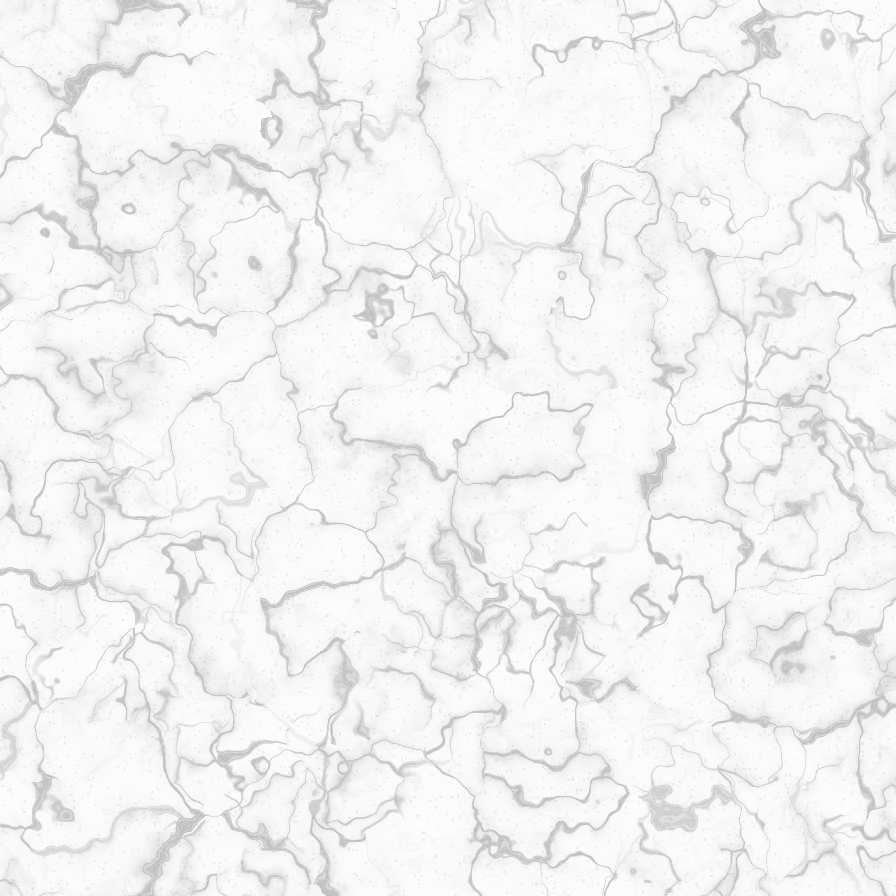
This texture map is drawn by a WebGL 2 fragment shader. Its source:

```glsl
#version 300 es
precision highp float;
// Pale crackled plaster: grey cracks of uneven width around white flakes.
// Two warped Voronoi layers give the cracks and a soft one-sided shade;
// ridged noise adds faint wrinkles, and a fine hashed grid adds dust.

uniform vec2 u_resolution;
out vec4 fragColor;

const vec3 FLAKE_COLOR = vec3(0.988);
const vec3 CRACK_COLOR = vec3(0.755);
const float COARSE_CELLS = 11.0;   // cells across the canvas
const float FINE_CELLS = 19.0;
const float CRACK_SOFTNESS = 0.0016; // in canvas units
const float THIN_CRACK = 0.012;    // half widths in cell units
const float WIDE_CRACK = 0.075;
const float MISSING_EDGES = 0.2;   // share of cell edges left closed
const float SHADE_FALLOFF = 8.0;
const float SHADE_AMOUNT = 0.52;
const float WRINKLE_AMOUNT = 0.16;
const float DUST_CELLS = 420.0;
const float DUST_AMOUNT = 0.28;

// Integer hash giving two values in 0..1
vec2 hash2(vec2 cell) {
    uvec2 v = uvec2(ivec2(cell)) * 1664525u + 1013904223u;
    v.x += v.y * 1664525u;
    v.y += v.x * 1664525u;
    v ^= v >> 16u;
    v.x += v.y * 1664525u;
    v.y += v.x * 1664525u;
    v ^= v >> 16u;
    return vec2(v >> 8u) / 16777216.0;
}

float noise(vec2 p) {
    vec2 i = floor(p), f = fract(p);
    f = f * f * (3.0 - 2.0 * f);
    float low = mix(hash2(i).x, hash2(i + vec2(1, 0)).x, f.x);
    float high = mix(hash2(i + vec2(0, 1)).x, hash2(i + vec2(1, 1)).x, f.x);
    return mix(low, high, f.y);
}

float fbm(vec2 p) {
    float sum = 0.0, gain = 0.5;
    for (int octave = 0; octave < 4; octave++) {
        sum += gain * noise(p);
        p = mat2(1.6, 1.2, -1.2, 1.6) * p + 17.0;
        gain *= 0.5;
    }
    return sum;
}

// x: crack line, y: soft shade beside it
vec2 crackle(vec2 uv, float cells, float seed, vec2 warp) {
    vec2 p = uv * cells + warp + seed;
    vec2 base = floor(p), f = fract(p);
    float swell = mix(0.35, 1.6, noise(p * 2.3 + 40.0));
    float soft = CRACK_SOFTNESS * cells;

    // Nearest cell centre
    vec2 nearCell = vec2(0), nearest = vec2(9);
    for (int y = -1; y <= 1; y++)
    for (int x = -1; x <= 1; x++) {
        vec2 cell = vec2(x, y);
        vec2 offset = cell + hash2(base + cell) - f;
        if (dot(offset, offset) < dot(nearest, nearest)) {
            nearest = offset;
            nearCell = cell;
        }
    }

    // Each edge shared with a neighbour has its own width and strength
    vec2 ink = vec2(0);
    for (int y = -2; y <= 2; y++)
    for (int x = -2; x <= 2; x++) {
        if (x == 0 && y == 0) continue;
        vec2 cell = nearCell + vec2(x, y);
        vec2 offset = cell + hash2(base + cell) - f;
        float d = dot(0.5 * (nearest + offset), normalize(offset - nearest));
        vec2 edge = hash2(2.0 * base + nearCell + cell + 300.0);
        float side = hash2(3.0 * (base + nearCell) + base + cell + 700.0).x;
        float strength = smoothstep(MISSING_EDGES, MISSING_EDGES + 0.3, edge.x);
        float width = swell * mix(THIN_CRACK, WIDE_CRACK, edge.y * edge.y);
        float line = 1.0 - smoothstep(width - soft, width + soft, d);
        // Wide cracks have a paler hairline inside each rim
        float hairline = 1.0 - smoothstep(0.0, soft, abs(d - 0.55 * width));
        line *= 1.0 - 0.4 * hairline * smoothstep(0.03, 0.06, width);
        float shade = exp(-SHADE_FALLOFF * max(d - width, 0.0)) * mix(0.25, 1.0, side);
        ink = max(ink, strength * vec2(line, shade));
    }
    return ink;
}

void main() {
    vec2 uv = gl_FragCoord.xy / u_resolution;

    // Bend the cell edges at a broad and a jagged scale
    vec2 broad = vec2(fbm(uv * 13.0 + 5.0), fbm(uv * 13.0 + 91.0)) - 0.47;
    vec2 jagged = vec2(noise(uv * 75.0 + 31.0), noise(uv * 75.0 + 157.0)) - 0.5;
    vec2 warp = 1.5 * broad + 0.16 * jagged;

    // Fine cracks appear only in patches
    vec2 coarse = crackle(uv, COARSE_CELLS, 20.0, warp);
    vec2 fine = crackle(uv, FINE_CELLS, 130.0, warp * 1.3);
    fine *= smoothstep(0.46, 0.64, noise(uv * 8.0 + 63.0));
    vec2 ink = max(coarse, fine);

    // Uneven shade and faint wrinkles on the flakes
    float patches = fbm(uv * 20.0 + 211.0);
    float shade = SHADE_AMOUNT * ink.y * smoothstep(0.15, 0.7, patches);
    float ridge = abs(fbm(uv * 16.0 + 8.0 * warp.yx * 0.2 + 330.0) - 0.47);
    float wrinkle = WRINKLE_AMOUNT * (1.0 - smoothstep(0.0, 0.035, ridge)) * patches;

    // Dust gathers near cracks and pits their fill
    vec2 grain = hash2(floor(uv * DUST_CELLS) + 900.0);
    float dust = DUST_AMOUNT * grain.y * step(grain.x, 0.04 + 0.3 * ink.y * patches);
    float line = ink.x * (1.0 - 0.22 * grain.y * grain.y);

    float tone = max(line, shade + wrinkle + dust);
    fragColor = vec4(mix(FLAKE_COLOR, CRACK_COLOR, clamp(tone, 0.0, 1.0)), 1.0);
}
```
